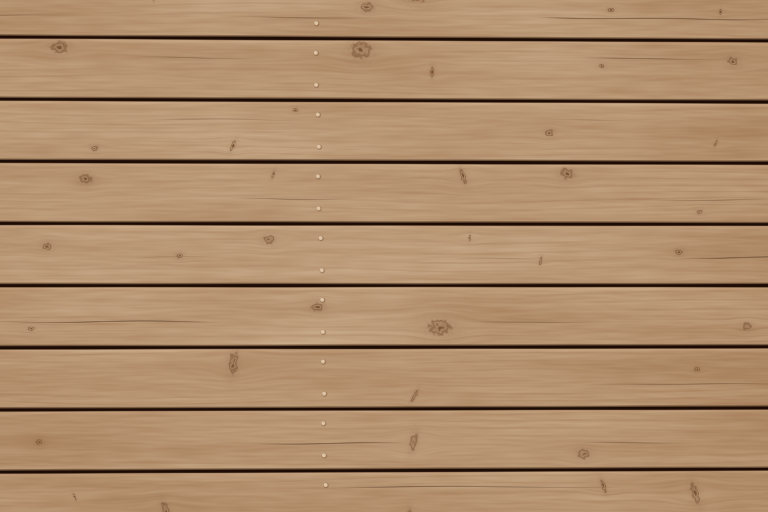
A WebGL 2 fragment shader for this texture:

```glsl
#version 300 es
precision highp float;

uniform vec2 u_resolution;
out vec4 outColor;

const float PITCH = 0.1214;       // board height plus one gap
const float FIRST_GAP = 0.078;
const float KNOT_CELL = 0.25;
const int KNOT_CELLS = 7;

const vec3 DARK_WOOD = vec3(0.635, 0.475, 0.335);
const vec3 LIGHT_WOOD = vec3(0.79, 0.675, 0.545);
const vec3 KNOT_BROWN = vec3(0.43, 0.28, 0.17);
const vec3 EDGE_BROWN = vec3(0.36, 0.26, 0.17);
const vec3 GAP_BLACK = vec3(0.11, 0.045, 0.02);
const vec3 SCREW_LIGHT = vec3(0.90, 0.80, 0.68);

float hash(vec2 p) {
    vec3 q = fract(vec3(p.xyx) * 0.1031);
    q += dot(q, q.yzx + 33.33);
    return fract((q.x + q.y) * q.z);
}

float cornerSlope(vec2 cell, vec2 offset) {
    float angle = 6.2832 * hash(cell);
    return dot(vec2(cos(angle), sin(angle)), offset);
}

float gradientNoise(vec2 p) {
    vec2 i = floor(p), f = fract(p), e = vec2(0.0, 1.0);
    vec2 u = f * f * f * (f * (f * 6.0 - 15.0) + 10.0);
    float low = mix(cornerSlope(i, f), cornerSlope(i + e.yx, f - e.yx), u.x);
    float high = mix(cornerSlope(i + e.xy, f - e.xy), cornerSlope(i + e.yy, f - e.yy), u.x);
    return mix(low, high, u.y);
}

// Knot in one cell of a board: centre, radius, and kind (above 0.55 is a slanted spike)
vec4 knotAt(float row, float cell) {
    vec2 seed = vec2(cell * 7.0 + 3.0, row * 13.0 + 5.0);
    float size = hash(seed + 2.3);
    float present = step(0.22, hash(seed + 4.7));
    vec2 centre = vec2((cell + 0.1 + 0.8 * hash(seed)) * KNOT_CELL,
                       PITCH * (0.15 + 0.7 * hash(seed + 1.1)));
    return vec4(centre, present * mix(0.005, 0.019, size * size), hash(seed + 9.2));
}

// Push grain lines outward around a knot
float grainBend(vec2 offset, float radius) {
    vec2 d = offset / vec2(radius * 3.2, radius * 1.9);
    return -0.75 * offset.y * exp(-dot(d, d));
}

// Darkness of a knot: ringed disc or ragged spike
float knotStain(vec2 offset, float radius, float kind) {
    float spike = step(0.55, kind);
    float slant = spike * (kind - 0.78) * 2.2;
    vec2 d = vec2(offset.x - slant * offset.y, offset.y) / radius;
    d *= mix(vec2(0.85, 1.1), vec2(2.0, 0.75), spike);
    float r = length(d) + 0.5 * gradientNoise(offset * 130.0 + kind * 50.0);
    float core = 1.0 - smoothstep(0.1, 0.5, r);
    float rings = (0.5 + 0.5 * cos(r * 8.0 - 6.0)) * (1.0 - smoothstep(0.7, 1.35, r));
    return 0.45 * core + 0.5 * rings + 0.2 * exp(-r * r * 0.5);
}

// Tone from 0 dark to 1 light, along the bent grain
float grainTone(vec2 q, float row) {
    vec2 g = q + vec2(row * 17.3, row * 5.7);
    float patches = gradientNoise(g * vec2(2.2, 14.0));
    float streaks = gradientNoise(g * vec2(2.5, 75.0));
    float fibres = gradientNoise(g * vec2(14.0, 190.0));
    float wave = sin(g.y * 420.0 + 9.0 * gradientNoise(g * vec2(1.6, 9.0)));
    float lines = smoothstep(0.55, 1.0, wave) * smoothstep(-0.2, 0.4, patches);
    return 0.52 + 0.28 * patches + 0.22 * streaks + 0.2 * fibres - 0.17 * lines;
}

// Thin split that comes and goes along a board
float crack(vec2 q, float row, float aa) {
    float path = PITCH * (0.25 + 0.5 * hash(vec2(row, 71.0)))
               + 0.007 * gradientNoise(vec2(q.x * 4.0, row * 3.7));
    float along = smoothstep(0.0, 0.3, gradientNoise(vec2(q.x * 2.3, row * 9.1 + 0.5)));
    return along * (1.0 - smoothstep(0.0003, 0.0006 + aa, abs(q.y - path)));
}

float disc(vec2 offset, float radius, float aa) {
    return 1.0 - smoothstep(radius - aa, radius + aa, length(offset));
}

void main() {
    vec2 p = gl_FragCoord.xy / u_resolution.y;
    float aa = 0.75 / u_resolution.y;

    // Boards fan out slightly across the width
    float level = (p.y - p.x * (0.0048 - 0.0107 * p.y) - FIRST_GAP) / PITCH;
    float row = floor(level) + 2.0;
    vec2 q = vec2(p.x, fract(level) * PITCH);

    // Knots
    float bend = 0.0, stain = 0.0;
    for (int i = 0; i < KNOT_CELLS; i++) {
        vec4 knot = knotAt(row, float(i));
        if (knot.z > 0.0) {
            bend += grainBend(q - knot.xy, knot.z);
            stain = max(stain, knotStain(q - knot.xy, knot.z, knot.w));
        }
    }

    // Wood, with faded areas and a tone per board
    float tone = grainTone(q + vec2(0.0, bend), row);
    tone += 0.12 * (hash(vec2(row, 31.0)) - 0.5) + 0.2 * gradientNoise(p * 2.3 + 4.0);
    tone += 0.12 * exp(-3.0 * dot(p - vec2(0.5, 0.58), p - vec2(0.5, 0.58))) - 0.05;
    vec3 color = mix(DARK_WOOD, LIGHT_WOOD, clamp(tone, 0.0, 1.0));
    color = mix(color, KNOT_BROWN, clamp(stain * 0.8, 0.0, 0.85));
    color = mix(color, EDGE_BROWN, 0.55 * crack(q, row, aa));

    // Two screws per board in one leaning column
    for (int i = 0; i < 2; i++) {
        float jitter = 0.004 * (hash(vec2(row, float(i) + 51.0)) - 0.5);
        vec2 offset = q - vec2(0.637 - 0.022 * p.y + jitter, PITCH * (0.25 + 0.52 * float(i)));
        color = mix(color, KNOT_BROWN, 0.4 * disc(offset - vec2(0.001, -0.001), 0.0052, aa));
        color = mix(color, SCREW_LIGHT, 0.9 * disc(offset, 0.0038, aa));
    }

    // Gaps: pale upper board edge below, worn brown edge above, black between
    float fromGap = q.y > 0.5 * PITCH ? q.y - PITCH : q.y;
    float gapNoise = gradientNoise(vec2(p.x * 3.0, floor(level + 0.5) * 2.7));
    float halfGap = 0.0027 + 0.0008 * gapNoise;
    color += 0.05 * smoothstep(-0.012, -0.004, fromGap) * step(fromGap, 0.0);
    float worn = 1.0 - smoothstep(halfGap, halfGap + 0.0035, abs(fromGap - 0.0008));
    color = mix(color, EDGE_BROWN, 0.8 * worn);
    color = mix(color, GAP_BLACK, 1.0 - smoothstep(halfGap - aa, halfGap + aa, abs(fromGap)));

    outColor = vec4(color, 1.0);
}
```
